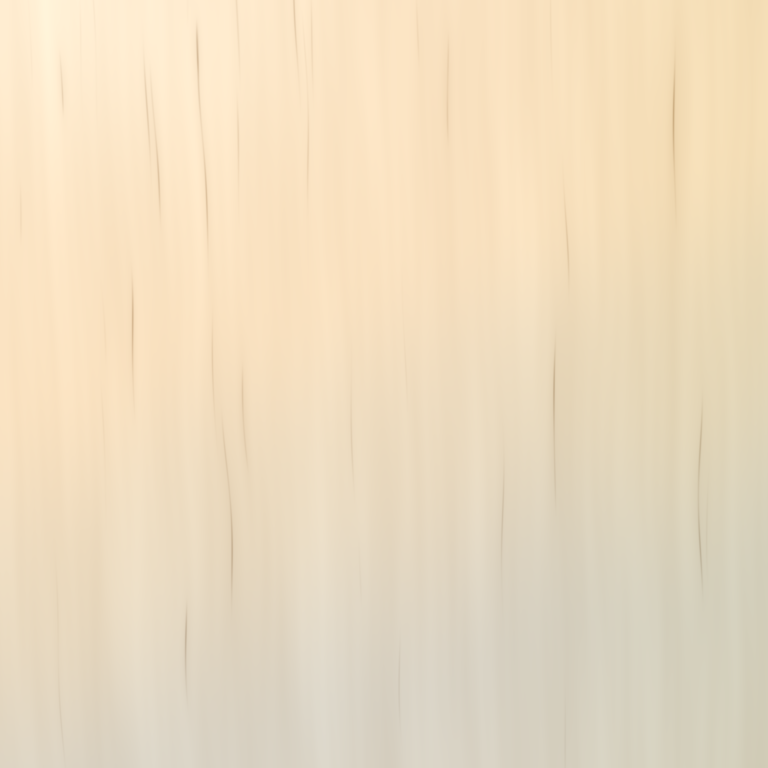
This texture is drawn by a WebGL 1 fragment shader. Its source:

```glsl
precision highp float;
uniform vec2 u_resolution;

// Base colours, from the lit top to the shaded bottom
const vec3 CREAM = vec3(0.982, 0.888, 0.757);
const vec3 SAND = vec3(0.925, 0.860, 0.755);
const vec3 STONE = vec3(0.848, 0.823, 0.768);
const vec3 GLOW = vec3(0.025, 0.050, 0.075);
const vec3 OCHRE_SHIFT = vec3(-0.022, -0.016, -0.040);
const vec3 CRACK_TINT = vec3(0.85, 1.0, 1.1);

// Shading runs down and to the right
const vec2 SHADE_AXIS = vec2(0.30, 0.85);
const vec3 SHADE_STOPS = vec3(0.42, 0.68, 0.95);

// Grain
const float LEAN = 0.055;
const float WOBBLE = 0.007;
const vec2 BROAD_SCALE = vec2(9.0, 1.3);
const vec2 BAND_SCALE = vec2(24.0, 1.8);
const vec2 FIBRE_SCALE = vec2(75.0, 3.5);
const float BROAD_DEPTH = 0.022;
const float BAND_DEPTH = 0.026;
const float FIBRE_DEPTH = 0.012;

// Cracks
const int CRACK_COUNT = 38;
const float CRACK_WIDTH = 0.0013;
const float HALO_WIDTH = 0.0065;
const float CRACK_DEPTH = 0.17;
const float HALO_DEPTH = 0.028;

float hash(float n) {
  return fract(sin(n * 12.9898 + 4.137) * 43758.547);
}

vec2 randomGradient(vec2 cell) {
  float angle = 6.28319 * fract(sin(dot(cell, vec2(127.1, 311.7))) * 43758.547);
  return vec2(cos(angle), sin(angle));
}

float gradientNoise(vec2 p) {
  vec2 i = floor(p);
  vec2 f = p - i;
  vec2 u = f * f * f * (f * (f * 6.0 - 15.0) + 10.0);
  float a = dot(randomGradient(i), f);
  float b = dot(randomGradient(i + vec2(1.0, 0.0)), f - vec2(1.0, 0.0));
  float c = dot(randomGradient(i + vec2(0.0, 1.0)), f - vec2(0.0, 1.0));
  float d = dot(randomGradient(i + vec2(1.0, 1.0)), f - vec2(1.0, 1.0));
  return mix(mix(a, b, u.x), mix(c, d, u.x), u.y);
}

// Smooth light falling off from the upper left
vec3 baseColour(vec2 p) {
  float shade = dot(p, SHADE_AXIS) + 0.05 * gradientNoise(p * vec2(5.0, 1.5) + 7.0);
  vec3 colour = mix(CREAM, SAND, smoothstep(SHADE_STOPS.x, SHADE_STOPS.y, shade));
  colour = mix(colour, STONE, smoothstep(SHADE_STOPS.y - 0.05, SHADE_STOPS.z, shade));
  vec2 corner = (p - vec2(0.12, 0.0)) / vec2(0.28, 0.22);
  colour += GLOW * exp(-dot(corner, corner));
  return colour + OCHRE_SHIFT * smoothstep(0.55, 1.0, p.x);
}

// Soft vertical bands and fibres
float grainTone(vec2 g) {
  return BROAD_DEPTH * gradientNoise(g * BROAD_SCALE + 3.0)
       + BAND_DEPTH * gradientNoise(g * BAND_SCALE + 17.0)
       + FIBRE_DEPTH * gradientNoise(g * FIBRE_SCALE + 31.0);
}

// Thin tapered cracks with soft shadows, denser at the upper left
float crackTone(vec2 g) {
  float tone = 0.0;
  for (int i = 0; i < CRACK_COUNT; i++) {
    float seed = float(i) * 5.0 + 1.0;
    float column = pow(hash(seed), 1.3);
    float middle = pow(hash(seed + 1.0), 1.7);
    float reach = mix(0.04, 0.20, hash(seed + 2.0));
    float strength = mix(0.15, 1.0, pow(hash(seed + 3.0), 2.0));
    float along = (g.y - middle) / reach;
    float bend = 0.0015 * sin(g.y * 22.0 + seed);
    float across = g.x - column - bend;
    float taper = 1.0 - smoothstep(0.2, 1.0, abs(along));
    float broken = 0.65 + 0.35 * sin(g.y * 35.0 + seed * 2.3);
    float core = exp(-pow(abs(across) / CRACK_WIDTH, 2.0));
    float haloTaper = exp(-1.2 * along * along);
    float halo = exp(-pow(abs(across) / HALO_WIDTH, 2.0));
    tone += strength * (CRACK_DEPTH * core * taper * broken + HALO_DEPTH * halo * haloTaper);
  }
  return tone;
}

void main() {
  // Position from the top left, then bent along the grain
  vec2 p = gl_FragCoord.xy / u_resolution;
  p.y = 1.0 - p.y;
  float drift = LEAN * (1.0 - p.x) * p.y;
  float wobble = WOBBLE * gradientNoise(p * vec2(5.0, 4.0) + 11.0);
  vec2 g = vec2(p.x - drift + wobble, p.y);

  vec3 colour = baseColour(p) + grainTone(g) * vec3(0.8, 1.0, 1.2);
  colour -= crackTone(g) * CRACK_TINT;
  gl_FragColor = vec4(clamp(colour, 0.0, 1.0), 1.0);
}
```
